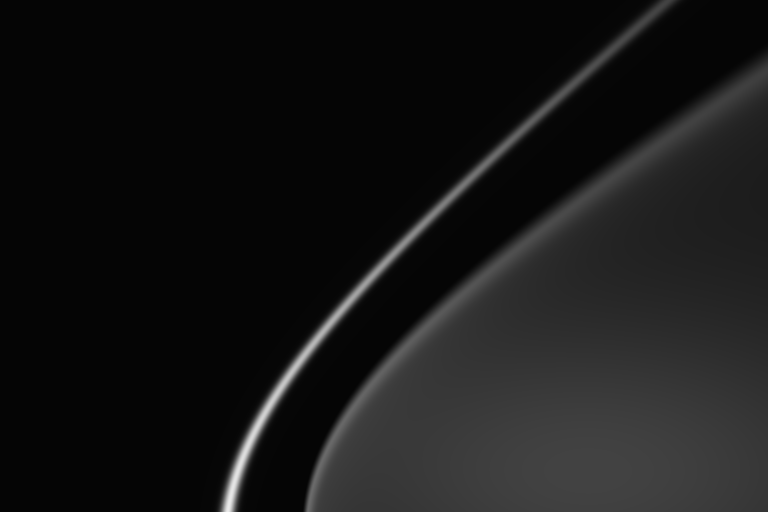
Give the GLSL for this background, as a Shadertoy shader.

```glsl
// Two curved rims of light sweep up from the lower left over near-black.
// Each rim is a hyperbola; its signed distance drives a soft luminous line,
// and the inner one also bounds a dim grey body lit from below.

const vec2 CANVAS = vec2(1.5, 1.0);
const float BACKDROP = 0.018;

// Signed distance to x = start + lean*y + spread*(sqrt(y^2 + bend^2) - bend),
// positive on the right side of the curve.
float hyperbolaDistance(vec2 p, float start, float lean, float spread, float bend) {
    float root = sqrt(p.y * p.y + bend * bend);
    float curveX = start + lean * p.y + spread * (root - bend);
    float slope = lean + spread * p.y / root;
    return (p.x - curveX) / sqrt(1.0 + slope * slope);
}

// Bell-shaped falloff, 1 at x = 0.
float bell(float x, float width) {
    float t = x / width;
    return exp(-t * t);
}

// Thin bright arc, fading and softening with height.
float outerArc(float d, float height) {
    float width = 0.0105 + 0.011 * (height - 0.5) * (height - 0.5);
    float strength = mix(0.92, 0.22, smoothstep(-0.15, 1.1, height));
    return strength * bell(d, width) + 0.008 * bell(d, 0.06);
}

// Grey body: broad low glow, a shaded band and a highlight along its edge.
float innerBody(vec2 p, float d) {
    float inside = max(d, 0.0);
    vec2 q = (p - vec2(1.15, 0.08)) / vec2(0.6, 0.31);
    float glow = 0.10 + 0.16 * exp(-dot(q, q));
    float band = 0.09 * exp(-inside / 0.07);
    float rim = mix(0.17, 0.05, p.y) * bell(inside, mix(0.012, 0.04, p.y));
    return glow + band + rim;
}

void mainImage(out vec4 fragColor, in vec2 fragCoord) {
    vec2 p = fragCoord / iResolution.xy * CANVAS;

    float arcDistance = hyperbolaDistance(p, 0.445, 0.15, 1.10, 0.45);
    float bodyDistance = hyperbolaDistance(p, 0.600, 0.11, 1.60, 0.50);

    // The body's edge is crisp at the bottom and hazy at the top.
    float haze = mix(0.010, 0.048, p.y);
    float cover = smoothstep(-haze, 0.25 * haze, bodyDistance);

    float light = mix(BACKDROP, innerBody(p, bodyDistance), cover);
    light += outerArc(arcDistance, p.y);
    fragColor = vec4(vec3(min(light, 1.0)), 1.0);
}
```
